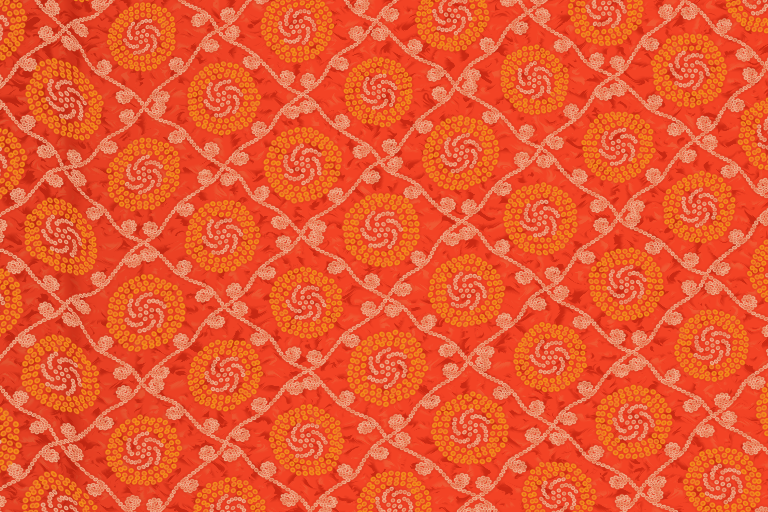
Reproduce this pattern procedurally as a WebGL 1 fragment shader.

```glsl
precision highp float;
// Tie-dyed red cloth: a slanted diamond lattice of beaded vines with curls, and
// in each diamond a medallion of orange bead rings around a pale swirl.
// Beads are distances to repeated points; the crinkles are layered, warped sines.
uniform vec2 u_resolution;

const float TAU = 6.2831853;
const float CELL = 0.2012;                   // diamond side, in canvas heights
const vec2 ORIGIN = vec2(0.281, 0.070);      // a medallion centre, from top left
const vec2 HALF_STEP = vec2(0.1508, 0.1348); // half diagonals of a diamond
const float FAN = 0.011;                     // columns spread towards the bottom
const float TILT = 0.0094;                   // rise of each column
const float PLEAT_X = 0.14;                  // upright crease near the left edge
const float BEADS_PER_EDGE = 24.0;
const float CURLS_PER_EDGE = 3.0;
const float VINE_WAVE = 0.025;
const float CURL_RADIUS = 0.078;
const float RING_RADIUS = 0.325;
const float PALE_BEAD = 0.0205;
const float ORANGE_BEAD = 0.025;
const vec3 RED = vec3(0.945, 0.260, 0.145);
const vec3 SHADOW = vec3(0.76, 0.145, 0.065);
const vec3 SHEEN = vec3(0.925, 0.385, 0.225);
const vec3 ORANGE = vec3(0.955, 0.555, 0.10);
const vec3 PALE = vec3(0.94, 0.71, 0.57);
const vec3 PEACH = vec3(0.89, 0.49, 0.32);

float hash(vec2 p) {
  return fract(sin(dot(p, vec2(127.1, 311.7))) * 4375.85);
}

// Layered sines, each octave bent and turned; roughly -1 to 1
float crinkle(vec2 p) {
  float sum = 0.0, amp = 0.6;
  for (int i = 0; i < 4; i++) {
    p += 0.7 * sin(p.yx * 1.3 + float(i) * 2.1);
    sum += amp * sin(p.x) * cos(p.y * 0.6);
    p = mat2(0.8, 0.6, -0.6, 0.8) * p * 1.6;
    amp *= 0.75;
  }
  return sum;
}

// Distance to the beads of a wavy vine with curls on alternate sides
float vineDistance(float across, float along) {
  float side = 1.0 - 2.0 * mod(floor(along * CURLS_PER_EDGE), 2.0);
  float wave = -VINE_WAVE * sin(0.5 * TAU * CURLS_PER_EDGE * along);
  float step_ = (fract(along * BEADS_PER_EDGE) - 0.5) / BEADS_PER_EDGE;
  float d = length(vec2(across - wave, step_));
  vec2 q = vec2((fract(along * CURLS_PER_EDGE) - 0.5) / CURLS_PER_EDGE,
                side * across + VINE_WAVE);
  for (int j = 0; j < 14; j++) {
    float n = float(j);
    float turn = n * (0.5 + 0.02 * n);
    float r = CURL_RADIUS * (1.0 - n / 17.0);
    d = min(d, length(q - vec2(r * sin(turn), CURL_RADIUS - r * cos(turn))));
  }
  return d;
}

// Distance to three uneven rings of beads
float ringDistance(float r, float angle, vec2 cell) {
  float d = 1.0;
  for (int i = 0; i < 3; i++) {
    float n = float(i), count = 34.0 - 6.0 * n;
    float radius = RING_RADIUS - 0.051 * n;
    float t = angle / TAU * count + hash(cell + n);
    float wobble = hash(cell * 3.0 + vec2(mod(floor(t), count), n)) - 0.5;
    float arc = (fract(t) - 0.5) * TAU / count * radius;
    d = min(d, length(vec2(arc, r - radius - 0.026 * wobble)));
  }
  return d;
}

// Distance to six curling arms of beads around a centre bead
float swirlDistance(float r, float angle) {
  float d = r;
  for (int j = 0; j < 6; j++) {
    float n = float(j);
    float a = mod(angle - 0.24 * n, TAU / 6.0) - TAU / 12.0;
    float radius = 0.058 + 0.116 * sqrt(n / 5.0);
    d = min(d, length(r * vec2(cos(a), sin(a)) - vec2(radius, 0.0)));
  }
  return d;
}

// Coverage of a raised bead with a sunken eye
float bead(float d, float radius, float soft) {
  float eye = 1.0 - smoothstep(0.15 * radius, 0.15 * radius + 2.0 * soft, d);
  return (1.0 - smoothstep(radius - soft, radius + soft, d)) * (1.0 - 0.5 * eye);
}

void main() {
  vec2 uv = gl_FragCoord.xy / u_resolution.y;
  uv.y = 1.0 - uv.y;
  float soft = max(0.006, 0.7 / (u_resolution.y * CELL));
  float leftSide = 1.0 - smoothstep(PLEAT_X - 0.05, PLEAT_X + 0.05, uv.x);

  // Slanted lattice with hand-made drift
  vec2 pos = uv + 0.0035 * sin(uv.yx * vec2(17.0, 13.0) + vec2(0.4, 2.0));
  pos += 0.0011 * sin(uv.yx * vec2(120.0, 97.0));
  pos.y += 0.033 * leftSide;
  float column = (pos.x - ORIGIN.x) / (HALF_STEP.x + FAN * pos.y);
  float row = (pos.y - ORIGIN.y + TILT * column) / (2.0 * HALF_STEP.y);
  vec2 p = vec2(row + 0.5 * column, row - 0.5 * column);
  vec2 cell = floor(p + 0.5);
  vec2 f = p - cell;
  vec2 local = vec2(f.x - f.y, f.x + f.y) * HALF_STEP / CELL;
  float r = length(local) / (0.95 + 0.1 * hash(cell) + 0.08 * leftSide);
  float angle = atan(local.y, local.x + 1e-5);

  // Cloth: crinkles, puckers radiating from medallions, and the pleat
  float folds = crinkle(uv / CELL * vec2(17.0, 22.0));
  float broad = crinkle(uv * 9.0 + 4.0);
  float edge = max(abs(f.x), abs(f.y));
  float pucker = smoothstep(0.30, 0.40, r) * (1.0 - smoothstep(0.40, 0.5, edge));
  float relief = folds + 0.5 * pucker * sin(angle * 19.0 + 3.0 * folds) + 0.2 * broad;
  vec3 color = mix(RED, SHADOW, 0.85 * smoothstep(0.2, 1.1, relief + 0.25 * leftSide));
  color = mix(color, SHEEN, 0.65 * smoothstep(0.45, 1.2, -relief));
  float crease = (uv.x - PLEAT_X - 0.006 * sin(uv.y * 23.0)) / 0.018;
  color = mix(color, SHADOW, 0.5 * exp(-crease * crease));
  color *= 0.95 + 0.06 * smoothstep(0.0, 0.7, uv.x);

  // Beads, worn unevenly and sunk into soft shadow
  float vines = min(vineDistance(fract(p.x) - 0.5, p.y + 0.5),
                    vineDistance(fract(p.y) - 0.5, p.x + 0.56));
  float pale = min(vines, swirlDistance(r, angle + TAU * hash(cell + 7.0)));
  float rings = ringDistance(r, angle, cell);
  float wear = 0.5 + 0.5 * sin(p.x * 41.0 + 2.0 * sin(p.y * 37.0) + broad);
  float dip = 1.0 - smoothstep(0.015, 0.055, min(pale, rings));
  color = mix(color, SHADOW, 0.28 * dip);
  color = mix(color, mix(ORANGE, SHEEN, 0.35 * wear), bead(rings, ORANGE_BEAD, soft));
  vec3 thread = mix(PALE, PEACH, 0.55 * wear * (1.0 - 0.4 * leftSide));
  color = mix(color, thread, bead(pale, PALE_BEAD, soft));
  gl_FragColor = vec4(color, 1.0);
}
```
